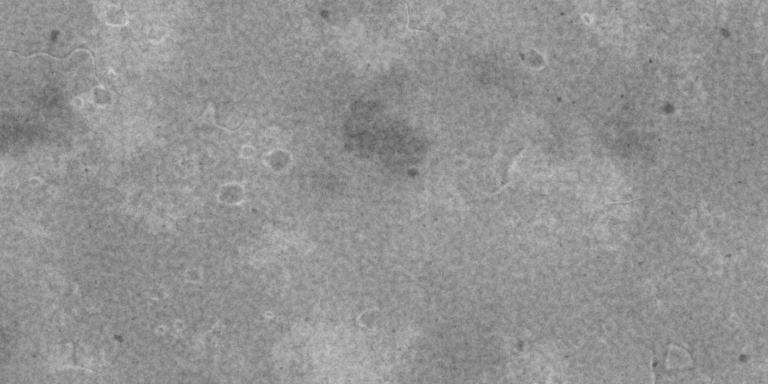
Give the GLSL for this texture, as a Shadertoy shader.

```glsl
// Weathered grey concrete: broad clouds, crumbly pale patches and dark stains
// from warped gradient noise, with grain, fine creases, scattered pale-rimmed
// craters and soft dark spots. Lengths are in units of the canvas height.

const float BASE_GREY     = 0.573;
const float CLOUD_GAIN    = 0.07;
const float PATCH_GAIN    = 0.075;
const float STAIN_GAIN    = 0.11;
const float GRAIN_GAIN    = 0.085;
const float CREASE_GAIN   = 0.075;
const float RIM_GAIN      = 0.11;
const float SPOT_GAIN     = 0.17;
const float PIT_GAIN      = 0.09;
const float CRATER_CELLS  = 9.0;
const float CRATER_CHANCE = 0.42;
const float SPOT_CELLS    = 5.0;
const float SPOT_CHANCE   = 0.3;

// Integer hash giving two values in 0..1
vec2 hash2(vec2 cell) {
    uvec2 q = uvec2(ivec2(cell)) * uvec2(1597u, 3812u) + uvec2(7919u, 104729u);
    uint n = (q.x ^ (q.y * 2745u)) * 668265u;
    n = (n ^ (n >> 15)) * 739981u;
    n = (n ^ (n >> 13)) * 914357u;
    n ^= n >> 16;
    return vec2(n & 65535u, n >> 16) / 65535.0;
}

float cornerSlope(vec2 cell, vec2 offset) {
    float angle = 6.2832 * hash2(cell).x;
    return dot(vec2(cos(angle), sin(angle)), offset);
}

float gradientNoise(vec2 p) {
    vec2 i = floor(p), f = p - i;
    vec2 u = f * f * f * (f * (f * 6.0 - 15.0) + 10.0);
    vec2 e = vec2(1.0, 0.0);
    float low  = mix(cornerSlope(i, f), cornerSlope(i + e.xy, f - e.xy), u.x);
    float high = mix(cornerSlope(i + e.yx, f - e.yx), cornerSlope(i + e.xx, f - e.xx), u.x);
    return mix(low, high, u.y);
}

float fbm(vec2 p, int octaves, float gain) {
    float sum = 0.0, amplitude = 1.0;
    for (int i = 0; i < octaves; i++) {
        sum += amplitude * gradientNoise(p);
        p = mat2(1.6, 1.2, -1.2, 1.6) * p + 17.3;
        amplitude *= gain;
    }
    return sum;
}

// Irregular craters: pale rim around a slightly darker floor
float craters(vec2 p) {
    vec2 wobble = vec2(gradientNoise(p * 38.0), gradientNoise(p * 38.0 + 51.0));
    vec2 q = (p + 0.012 * wobble) * CRATER_CELLS;
    float cluster = smoothstep(-0.05, 0.25, gradientNoise(p * 2.3 + 8.0));
    float sum = 0.0;
    for (int y = -1; y <= 1; y++)
    for (int x = -1; x <= 1; x++) {
        vec2 cell = floor(q) + vec2(x, y);
        vec2 pick = hash2(cell + 301.0);
        vec2 center = cell + 0.15 + 0.7 * hash2(cell + 77.0);
        float radius = mix(0.09, 0.3, pow(pick.y, 5.0));
        float d = length((q - center) * vec2(0.88, 1.1)) - radius;
        float rim = exp(-pow(d / 0.055, 2.0));
        float pitFloor = 1.0 - smoothstep(-0.09, 0.0, d);
        sum += step(pick.x, CRATER_CHANCE) * (rim - 0.45 * pitFloor);
    }
    return sum * cluster;
}

// Small round dark spots with soft edges
float spots(vec2 p) {
    vec2 q = p * SPOT_CELLS;
    vec2 cell = floor(q);
    vec2 pick = hash2(cell + 913.0);
    vec2 center = cell + 0.15 + 0.7 * hash2(cell + 431.0);
    float radius = mix(0.025, 0.07, pick.y);
    float d = length(q - center);
    return step(pick.x, SPOT_CHANCE) * (1.0 - smoothstep(0.3 * radius, 1.6 * radius, d));
}

// Thin raised creases: a pale line with a shadow along one side
float creases(vec2 p) {
    vec2 bend = vec2(gradientNoise(p * 9.0), gradientNoise(p * 9.0 + 30.0));
    float level = gradientNoise(p * vec2(1.9, 2.6) + 0.22 * bend + 63.0) / 0.011;
    float present = smoothstep(0.08, 0.35, gradientNoise(p * 4.5 + 91.0));
    return present * (exp(-level * level) - 0.7 * exp(-pow(level - 1.8, 2.0)));
}

void mainImage(out vec4 fragColor, in vec2 fragCoord) {
    vec2 p = fragCoord / iResolution.y + 3.0;
    vec2 warp = vec2(fbm(p * 5.0, 3, 0.5), fbm(p * 5.0 + 40.0, 3, 0.5));
    vec2 w = p + 0.05 * warp;

    // Broad tone, crumbly patches and stains
    float clouds = fbm(p * 2.0 + 5.0, 4, 0.5);
    float crumble = fbm(p * 26.0 + 11.0, 4, 0.8);
    float patches = smoothstep(0.0, 0.5, fbm(w * 3.2 + 22.0, 4, 0.6) + 0.38 * crumble);
    float stains = smoothstep(0.15, 0.65, fbm(w * 2.6 + 70.0, 4, 0.55) + 0.16 * crumble);

    // Fine texture
    float grain = fbm(p * 58.0 + 33.0, 3, 0.8);
    float pits = smoothstep(0.38, 0.6, gradientNoise(p * 62.0 + 15.0));

    float grey = BASE_GREY + CLOUD_GAIN * clouds + GRAIN_GAIN * grain;
    grey += PATCH_GAIN * patches - STAIN_GAIN * stains - PIT_GAIN * pits;
    grey += CREASE_GAIN * creases(w) + RIM_GAIN * craters(p) * (0.8 + 0.5 * crumble);
    grey -= SPOT_GAIN * spots(w);
    fragColor = vec4(vec3(clamp(grey, 0.0, 1.0)), 1.0);
}
```
